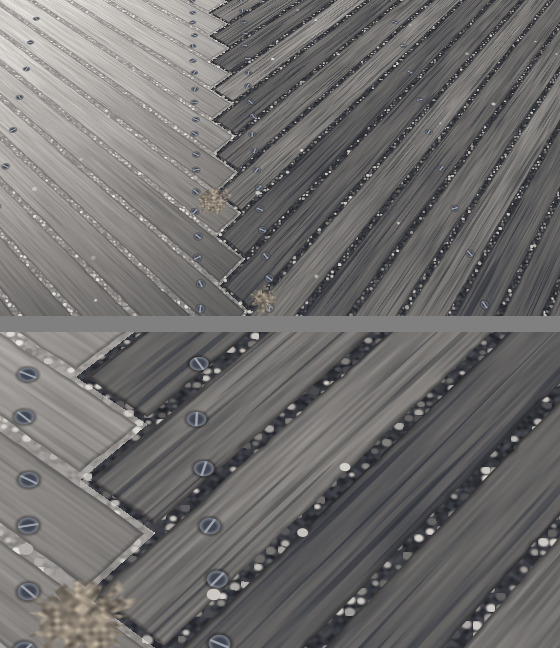
Top, the full canvas; bottom, a detail of the centre.
Give the GLSL for this texture, as a WebGL 1 fragment shader.

```glsl
precision highp float;
uniform vec2 u_resolution;

#define RIGHT_VANISH vec2(2.653, 2.141)
#define LEFT_VANISH vec2(-1.887, 2.319)
#define RIGHT_PITCH 0.0588
#define LEFT_PITCH 0.0653
#define GAP_HALF 0.072
#define BOLT_RADIUS 0.1
#define STONE_DENSITY 9.0
#define LOOSE_SHARE 0.12
#define GRAIN_DEPTH 0.26
#define BOLT_COLOR vec3(0.25, 0.27, 0.32)
#define STRAW_COLOR vec3(0.62, 0.57, 0.50)

float hash(vec2 p) {
  vec3 q = fract(p.xyx * 0.1031);
  q += dot(q, q.yzx + 33.33);
  return fract((q.x + q.y) * q.z);
}

float noise(vec2 p) {
  vec2 i = floor(p), f = fract(p);
  f = f * f * (3.0 - 2.0 * f);
  return mix(mix(hash(i), hash(i + vec2(1, 0)), f.x),
             mix(hash(i + vec2(0, 1)), hash(i + vec2(1, 1)), f.x), f.y);
}

// Plank coordinates: x counts right-hand rows, y counts left-hand rows
vec2 deckCoords(vec2 p) {
  vec2 r = vec2(p.x - RIGHT_VANISH.x, RIGHT_VANISH.y - p.y);
  vec2 l = vec2(p.x - LEFT_VANISH.x, LEFT_VANISH.y - p.y);
  return vec2((r.x / (r.y - 0.187 * r.x) + 1.165) / RIGHT_PITCH,
              (1.487 - l.x / (l.y + 0.11 * l.x)) / LEFT_PITCH);
}

// Jittered pebbles: x is coverage, y is a random shade
vec2 pebbles(vec2 q, float radius, float soft) {
  vec2 cell = floor(q);
  float shade = hash(cell + 5.3);
  vec2 center = 0.3 + 0.4 * vec2(hash(cell + 1.7), hash(cell + 9.1));
  float d = length(fract(q) - center) - radius * (0.6 + 0.7 * hash(cell + 3.9));
  return vec2(1.0 - smoothstep(-soft, soft, d), shade);
}

vec3 weathered(float tone) {
  return tone * mix(vec3(0.96, 1.0, 1.13), vec3(1.02, 1.0, 0.98),
                    smoothstep(0.18, 0.42, tone));
}

vec3 woodColor(vec2 p, float across, float along, float id, float right) {
  float light = mix(0.49 + 0.36 * p.y - 0.21 * p.x, 0.39 + 0.06 * p.y, right);
  light += mix(0.07, 0.1, right) * (hash(vec2(id, 3.7)) - 0.5);
  light += right * 0.055 * cos(2.0944 * (id - 1.0));

  // Straight fine fibres, thin long cracks and broad stains
  vec2 q = vec2(across, along);
  float warp = 0.7 * noise(q * vec2(1.0, 0.35) + id * 7.3);
  float fibre = noise(vec2(across * 15.0 + warp, along * 0.5 + id * 17.1));
  float fine = noise(vec2(across * 29.0 + warp, along * 1.5 + id * 5.9));
  float crack = noise(vec2(across * 23.0 + warp, along * 0.4 + id * 3.3));
  float stain = noise(q * vec2(1.2, 0.5) + id * 11.7);
  float grain = 0.6 * fibre + 1.1 * fine + 0.6 * stain - 1.15;
  light *= 1.0 + GRAIN_DEPTH * grain * mix(0.45, 1.0, right);
  light *= 1.0 - mix(0.08, 0.25, right) * smoothstep(0.68, 0.84, crack);
  return weathered(light);
}

void main() {
  vec2 p = gl_FragCoord.xy / u_resolution.y;
  float soft = 8.0 / u_resolution.y;
  vec2 deck = deckCoords(p);
  vec2 row = floor(deck);

  // Herringbone seam: each plank stops at the side of its neighbour
  float right = step(row.y, row.x);
  float across = mix(deck.y, deck.x, right);
  float along = mix(row.y - deck.x, row.x + 1.0 - deck.y, right);
  float id = floor(across) + 40.0 * (1.0 - right);
  float f = fract(across);
  vec3 color = woodColor(p, across, along, id, right);

  // Plank edges darken toward the gaps
  float edge = min(min(f, 1.0 - f), along) + 0.03 * (noise(deck * 7.0) - 0.5);
  color *= mix(mix(0.72, 0.62, right), 1.0,
               smoothstep(GAP_HALF, GAP_HALF + 0.06, edge));

  // Gravel: pale and dense on the left, dark with sparse stones on the right
  vec2 turned = mat2(0.8, 0.6, -0.6, 0.8) * deck * STONE_DENSITY;
  vec2 gravel = pebbles(turned, 0.38, 0.18);
  float sand = noise(deck * 21.0) - 0.5;
  float bed = mix(0.50 + 0.14 * p.y, 0.21, right) + 0.16 * sand;
  float stone = mix(mix(0.5, 0.28, right), mix(0.9, 0.82, right), gravel.y);
  float present = step(mix(0.25, 0.45, right), hash(floor(turned) + 13.7));
  vec3 gapColor = weathered(mix(bed, stone, gravel.x * present));
  color = mix(gapColor, color, smoothstep(GAP_HALF - soft, GAP_HALF + soft, edge));

  // Slotted bolts: a slanted pair near the seam, a single one far out
  for (int i = 0; i < 3; i++) {
    float n = float(i);
    vec2 spot = i < 2 ? vec2(0.33 + 0.47 * n, 1.4 - 0.43 * n) : vec2(0.6, 8.95);
    spot += 0.08 * (vec2(hash(vec2(id, n)), hash(vec2(n + 8.0, id))) - 0.5);
    vec2 d = vec2(f, along) - spot;
    float r = length(d);
    float turn = 6.2832 * hash(vec2(id + 2.5, n));
    float slot = abs(dot(d, vec2(cos(turn), sin(turn))));
    vec3 head = BOLT_COLOR + 0.2 * smoothstep(0.05, BOLT_RADIUS, r);
    head = mix(vec3(0.62, 0.64, 0.67), head, smoothstep(0.005, 0.012 + soft, slot));
    color *= 1.0 - 0.35 * (1.0 - smoothstep(BOLT_RADIUS, BOLT_RADIUS + 0.05, r));
    color = mix(head, color, smoothstep(BOLT_RADIUS - soft, BOLT_RADIUS + soft, r));
  }

  // Loose chips scattered on the boards
  vec2 chip = pebbles(deck * 1.1, 0.06, soft);
  float loose = chip.x * step(1.0 - LOOSE_SHARE, hash(floor(deck * 1.1) + 21.3));
  color = mix(color, weathered(0.6 + 0.28 * chip.y), loose);

  // Dry grass tufts caught along the seam
  for (int i = 0; i < 2; i++) {
    float n = float(i);
    vec2 d = deck - vec2(4.15 + 2.9 * n, 5.2 + 1.35 * n);
    float blades = noise(vec2(atan(d.y, d.x) * 8.0, length(d) * 6.0) + 13.0 * n);
    float reach = (0.45 - 0.14 * n) * (0.5 + 0.8 * blades);
    float cover = 1.0 - smoothstep(reach - 0.12, reach + 0.05, length(d));
    vec3 straw = STRAW_COLOR * (0.5 + 0.85 * noise(deck * 18.0));
    color = mix(color, straw, 0.8 * cover);
  }

  gl_FragColor = vec4(clamp(color, 0.0, 1.0), 1.0);
}
```
